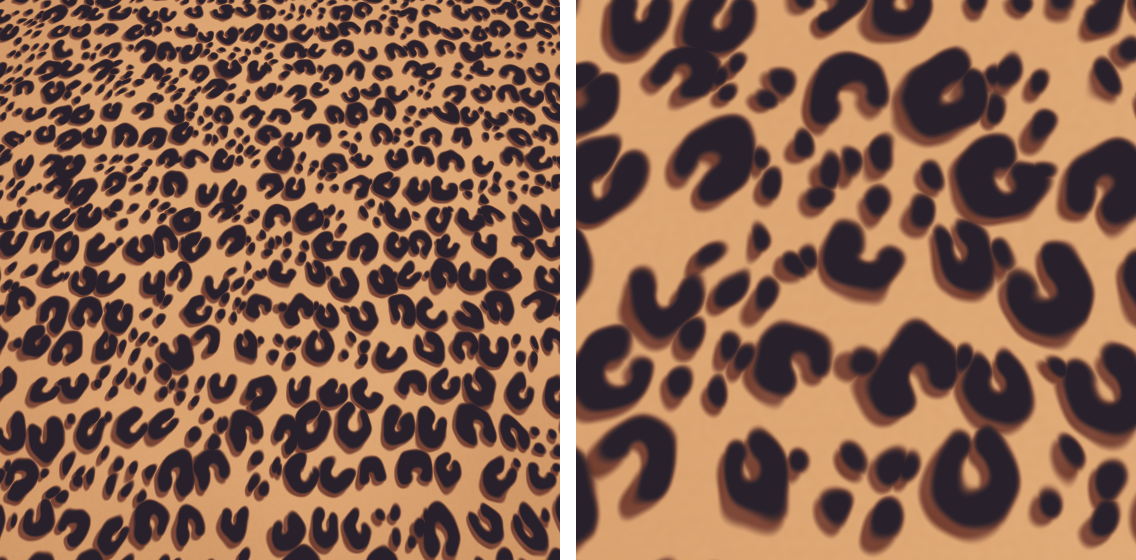
Left: the whole. Right: its middle third, enlarged.
A Shadertoy shader for this pattern:

```glsl
const float PI = 3.14159265;
const vec3 SAND = vec3(0.88, 0.67, 0.47);
const vec3 OCHRE = vec3(0.78, 0.55, 0.36);
const vec3 BROWN = vec3(0.48, 0.27, 0.21);
const vec3 INK = vec3(0.155, 0.13, 0.17);

vec2 hash2(vec2 p) {
    vec3 q = fract(p.xyx * vec3(0.1031, 0.1030, 0.0973));
    q += dot(q, q.yzx + 33.33);
    return fract((q.xx + q.yz) * q.zy);
}

mat2 rotation(float a) {
    float c = cos(a), s = sin(a);
    return mat2(c, s, -s, c);
}

float cornerSlope(vec2 cell, vec2 offset) {
    return dot(hash2(cell) * 2.0 - 1.0, offset);
}

float gradientNoise(vec2 p) {
    vec2 i = floor(p), f = fract(p);
    vec2 u = f * f * f * (f * (f * 6.0 - 15.0) + 10.0);
    vec2 e = vec2(1.0, 0.0);
    float low = mix(cornerSlope(i, f), cornerSlope(i + e, f - e), u.x);
    float high = mix(cornerSlope(i + e.yx, f - e.yx), cornerSlope(i + 1.0, f - 1.0), u.x);
    return mix(low, high, u.y);
}

// Thick arc open towards -y, heavier on one side
float horseshoe(vec2 p, float halfAngle, float radius, float thickness, float taper) {
    float width = thickness * (1.0 + taper * clamp(p.x / radius, -1.0, 1.0));
    p.x = abs(p.x);
    vec2 tip = vec2(sin(halfAngle), cos(halfAngle));
    float d = tip.y * p.x > tip.x * p.y ? length(p - tip * radius) : abs(length(p) - radius);
    return d - width;
}

float oval(vec2 p, float angle, float radius) {
    p = rotation(angle) * p;
    return length(p * vec2(1.15, 0.85)) - radius;
}

// Loose ring of small dots
float dotCluster(vec2 p, vec2 seed) {
    float d = 1e3;
    for (int i = 0; i < 4; i++) {
        vec2 r = hash2(seed + float(i) * 7.3);
        float a = (float(i) + 0.6 * r.x) * PI * 0.5;
        vec2 centre = mix(0.27, 0.38, r.y) * vec2(cos(a), sin(a));
        d = min(d, oval(p - centre, r.x - 0.2, mix(0.10, 0.16, r.y)));
    }
    return d;
}

float rosette(vec2 p, vec2 seed) {
    vec2 a = hash2(seed + 11.7), b = hash2(seed + 43.1), c = hash2(seed + 71.9);
    float turn = (a.x < 0.58 ? PI : 0.0) + (a.y - 0.35) * 1.3;
    float size = mix(0.88, 1.12, b.x);
    vec2 q = rotation(turn) * p / (size * vec2(0.95, 1.15));
    float halfAngle = mix(1.6, 2.55, b.y);
    return size * horseshoe(q, halfAngle, mix(0.23, 0.28, c.x), mix(0.125, 0.165, c.y), a.y * 0.6 - 0.3);
}

// Distance to the nearest marking on a staggered, jittered grid
float markings(vec2 p) {
    float d = 1e3, row = floor(p.y);
    for (int j = -1; j <= 1; j++) {
        float y = row + float(j);
        float stagger = 0.5 * mod(y, 2.0);
        float column = floor(p.x - stagger);
        for (int i = -1; i <= 1; i++) {
            vec2 cell = vec2(column + float(i), y);
            vec2 r = hash2(cell + 3.7), kind = hash2(cell + 91.3);
            vec2 q = p - cell - vec2(0.5 + stagger, 0.5);
            vec2 local = q - (r - 0.5) * 0.34;
            d = min(d, kind.x < 0.2 ? dotCluster(local, cell) : rosette(local, cell));
            // Filler dot in the gap between neighbours
            if (kind.y < 0.3) d = min(d, oval(q - vec2(0.5, 0.12), r.x - 0.5, 0.1));
        }
    }
    return d;
}

void mainImage(out vec4 fragColor, in vec2 fragCoord) {
    vec2 uv = fragCoord / iResolution.xy;

    // Receding cloth plane
    float scale = 0.076 - 0.034 * uv.y;
    vec2 plane = vec2((uv.x - 0.5) / scale, 1.735 / scale);
    vec2 wobble = vec2(gradientNoise(plane * 2.1), gradientNoise(plane * 2.1 + 37.0));
    vec2 drift = vec2(gradientNoise(plane * 0.6 + 9.0), gradientNoise(plane * 0.6 + 61.0));
    vec2 p = plane + 0.13 * wobble + 0.3 * drift;

    // Cloth with uneven light
    float shade = 0.5 * smoothstep(0.25, 0.75, length(uv - vec2(0.52, 0.55)));
    shade += 0.3 * gradientNoise(uv * 4.0) + 0.12 * gradientNoise(uv * 150.0);
    vec3 color = mix(SAND, OCHRE, clamp(shade + 0.1, 0.0, 1.0));

    // Brown underprint, then dark ink
    float blur = max(0.0024, 1.0 / iResolution.y) / scale;
    float under = markings(p + vec2(0.07, 0.08)) - 0.02;
    float ink = markings(p);
    float underMask = 1.0 - smoothstep(-blur, blur, min(under, ink - 0.025));
    float inkMask = 1.0 - smoothstep(-blur, blur, ink);
    color = mix(color, BROWN + 0.06 * gradientNoise(plane * 3.0), underMask);
    color = mix(color, INK, inkMask);
    fragColor = vec4(color, 1.0);
}
```
